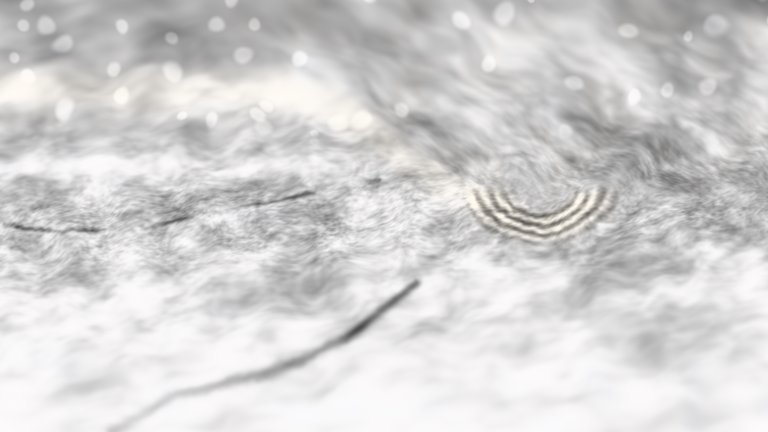
This texture is drawn by a Shadertoy shader. Its source:

```glsl
// Pale weathered stone in close-up: a sharp grainy band between blurred ridges, cracks and highlights.

const vec3 WARM = vec3(1.02, 0.995, 0.955);
const vec3 NEUTRAL = vec3(1.004, 0.998, 0.998);
const vec3 COOL = vec3(0.993, 0.998, 1.01);
const float WHITE_LEVEL = 0.985;     // highlights roll off towards this
const float SHOULDER = 20.0;         // hardness of the roll-off
const float GRAIN_CONTRAST = 0.30;
const float DEFOCUS = 0.062;         // blur gained per unit away from the focus line
const float BOKEH_CELL = 0.075;
const vec2 BOWL_CENTRE = vec2(1.25, 0.57);
const vec2 BOWL_SIZE = vec2(0.17, 0.125);

// Soft light and dark areas: centre x, centre y, radius, brightness change
const int PATCHES = 11;
const vec4 PATCH[PATCHES] = vec4[](
    vec4(0.38, 0.95, 0.13, -0.14), vec4(0.03, 0.97, 0.07, -0.12),
    vec4(1.04, 0.72, 0.07, -0.12), vec4(1.45, 0.66, 0.07, -0.16),
    vec4(1.67, 0.55, 0.09, -0.20), vec4(1.56, 0.20, 0.09, -0.16),
    vec4(1.76, 1.02, 0.06, -0.32), vec4(1.66, 0.80, 0.04, -0.13),
    vec4(0.00, 0.10, 0.05, -0.13), vec4(1.30, 0.91, 0.10, 0.07),
    vec4(0.40, 0.50, 0.14, -0.07));

// Cracks as chains of points
const int CRACK_POINTS = 5;
const vec2 UPPER_CRACK[CRACK_POINTS] = vec2[](vec2(0.01, 0.48), vec2(0.14, 0.46),
    vec2(0.34, 0.475), vec2(0.53, 0.512), vec2(0.88, 0.585));
const vec2 LOWER_CRACK[CRACK_POINTS] = vec2[](vec2(0.26, 0.0), vec2(0.40, 0.085),
    vec2(0.63, 0.14), vec2(0.80, 0.215), vec2(0.97, 0.347));

vec2 hash22(vec2 p) {
    vec3 q = fract(vec3(p.xyx) * vec3(0.1031, 0.1030, 0.0973));
    q += dot(q, q.yzx + 33.33);
    return fract((q.xx + q.yz) * q.zy);
}

float cornerSlope(vec2 cell, vec2 offset) {
    return dot(hash22(cell) * 2.0 - 1.0, offset);
}

float gradientNoise(vec2 p) {
    vec2 i = floor(p), f = fract(p);
    vec2 u = f * f * f * (f * (f * 6.0 - 15.0) + 10.0), e = vec2(1.0, 0.0);
    return mix(mix(cornerSlope(i, f), cornerSlope(i + e, f - e), u.x),
               mix(cornerSlope(i + e.yx, f - e.yx), cornerSlope(i + 1.0, f - 1.0), u.x), u.y);
}

vec2 rotate(vec2 p, float angle) {
    float c = cos(angle), s = sin(angle);
    return vec2(c * p.x + s * p.y, c * p.y - s * p.x);
}

// Stretched fractal noise whose finer octaves vanish as the blur grows
float grain(vec2 p, float angle, float blur) {
    float sum = 0.0, freq = 6.0, amp = 0.9;
    for (int i = 0; i < 7; i++) {
        float lean = angle + (i % 2 == 0 ? 0.12 : -0.12);
        vec2 q = rotate(p, lean) * vec2(0.48, 1.0) * freq + 17.3 * float(i + 1);
        sum += amp * exp(-pow(freq * blur, 2.0)) * gradientNoise(q);
        freq *= 1.75;
        amp *= 0.93;
    }
    return sum;
}

float bell(float x) { return exp(-x * x); }

float segmentDistance(vec2 p, vec2 a, vec2 b) {
    vec2 ab = b - a;
    return length(p - a - ab * clamp(dot(p - a, ab) / dot(ab, ab), 0.0, 1.0));
}

float chainDistance(vec2 p, vec2 points[CRACK_POINTS]) {
    float d = 10.0;
    for (int i = 0; i < CRACK_POINTS - 1; i++) d = min(d, segmentDistance(p, points[i], points[i + 1]));
    return d;
}

// Scattered out-of-focus glints
float bokeh(vec2 p) {
    vec2 cell = floor(p / BOKEH_CELL);
    float light = 0.0;
    for (int k = 0; k < 9; k++) {
        vec2 id = cell + vec2(k % 3 - 1, k / 3 - 1);
        vec2 pick = hash22(id + 71.0);
        float radius = mix(0.010, 0.027, pick.y);
        float d = length(p - (id + hash22(id + 5.0)) * BOKEH_CELL);
        light += step(0.62, pick.x) * smoothstep(radius * 1.2, radius * 0.55, d);
    }
    return min(light, 1.3);
}

void mainImage(out vec4 fragColor, in vec2 fragCoord) {
    vec2 p = fragCoord / iResolution.y;
    float blur = 0.0025 + DEFOCUS * max(abs(p.y - 0.46 - 0.05 * p.x) - 0.04, 0.0);
    vec2 wobble = vec2(gradientNoise(p * 9.0), gradientNoise(p * 9.0 + 40.0));
    vec2 soft = p + 0.03 * wobble;

    // Broad light: bright foreground, grey middle, darker far edge
    float tone = mix(1.04, 0.81, smoothstep(0.08, 0.50, soft.y)) - 0.09 * smoothstep(0.82, 1.0, soft.y);
    for (int i = 0; i < PATCHES; i++) {
        vec2 d = (soft - PATCH[i].xy) / (PATCH[i].z * vec2(1.8, 1.0));
        tone += PATCH[i].w * exp(-dot(d, d));
    }

    // Pale ridges
    float ridgeLine = 0.79 - 0.25 * smoothstep(0.65, 1.15, soft.x);
    float ridge = bell((soft.y - ridgeLine) / 0.045) * (1.0 - smoothstep(1.0, 1.25, p.x));
    float ledge = bell((soft.y - 0.61) / 0.022) * (1.0 - smoothstep(0.75, 1.05, p.x));
    tone += 0.17 * ridge + 0.14 * ledge;

    // Grain follows the slope of each side of the ridge
    float farSide = smoothstep(-0.03, 0.08, soft.y - ridgeLine) * smoothstep(0.3, 0.8, p.x);
    float detail = mix(grain(soft, 0.20, blur), grain(soft, -0.50, blur), farSide);
    tone += GRAIN_CONTRAST * detail;
    tone += 0.15 * bokeh(soft) * smoothstep(0.62, 0.75, p.y);

    // Cracks, ragged in focus and wide when blurred
    vec2 ragged = p + 0.012 * wobble + 0.006 * gradientNoise(p * 45.0);
    float broken = smoothstep(-0.25, 0.25, gradientNoise(p * vec2(11.0, 25.0) + 8.0));
    tone -= 0.36 * broken * bell(chainDistance(ragged, UPPER_CRACK) / 0.006);
    float fade = mix(0.24, 0.48, smoothstep(0.3, 0.95, p.x));
    tone -= fade * bell(chainDistance(ragged, LOWER_CRACK) / (0.005 + 0.5 * blur));

    // Nested arcs of the hollow
    vec2 bowl = (ragged - BOWL_CENTRE) / BOWL_SIZE;
    float r = length(bowl);
    float hollow = smoothstep(0.35, 0.6, r) * smoothstep(1.2, 0.85, r) * smoothstep(0.1, -0.3, bowl.y);
    tone += hollow * (0.22 * sin(r * 34.0 + 3.0 * wobble.x) - 0.08);

    // Highlight roll-off and faint tints
    tone = WHITE_LEVEL - log(1.0 + exp(SHOULDER * (WHITE_LEVEL - tone))) / SHOULDER;
    float warmth = clamp(hollow + 0.6 * ridge + 0.5 * farSide * wobble.y, 0.0, 1.0);
    vec3 tint = mix(NEUTRAL, COOL, 0.6 * smoothstep(0.1, 0.4, wobble.x));
    fragColor = vec4(clamp(tone * mix(tint, WARM, warmth), 0.06, 1.0), 1.0);
}
```
